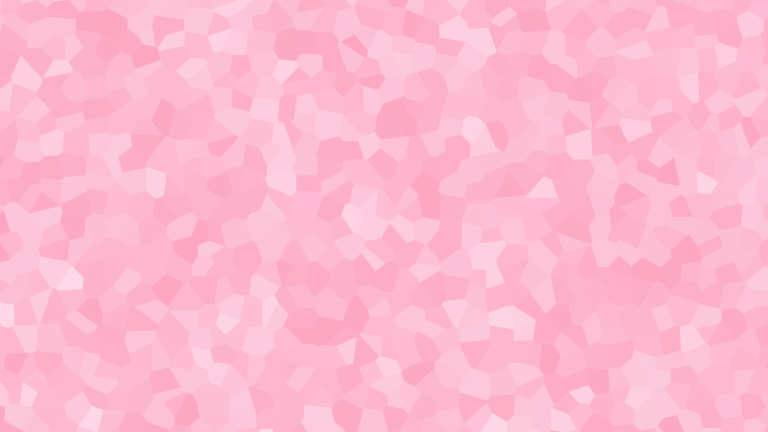
A Shadertoy shader for this background:

```glsl
// Pink mosaic of irregular flat crystal cells in closely related tones.

const float CELL_ROWS = 20.5;      // cells along the canvas height
const float JITTER = 1.0;          // 0 = square grid, 1 = fully scattered
const float TONE_SPREAD = 0.9;     // random variation from cell to cell
const float DRIFT = 0.08;          // slow variation across the canvas
const float TONE_SKEW = 1.5;       // above 1 makes the palest cells rarer
const float EDGE_WIDTH = 1.1;      // border softness, in pixel widths
const vec3 DEEP_PINK = vec3(0.992, 0.650, 0.760);
const vec3 PALE_PINK = vec3(0.992, 0.850, 0.908);

vec2 hash22(vec2 p) {
    vec3 q = fract(vec3(p.xyx) * vec3(0.1031, 0.1030, 0.0973));
    q += dot(q, q.yzx + 33.33);
    return fract((q.xx + q.yz) * q.zy);
}

// Layered sines, roughly -1.5 to 1.5.
float slowWaves(vec2 p) {
    return sin(0.61 * p.x + 1.3 * sin(0.43 * p.y))
         + 0.5 * sin(0.97 * p.y - 0.52 * p.x + 2.0);
}

vec3 cellColor(vec2 id) {
    vec2 h = hash22(id + 71.7);
    float tone = 0.5 + TONE_SPREAD * (0.5 * (h.x + h.y) - 0.5);
    tone = clamp(tone + DRIFT * slowWaves(id), 0.0, 1.0);
    return mix(DEEP_PINK, PALE_PINK, pow(tone, TONE_SKEW));
}

void mainImage(out vec4 fragColor, in vec2 fragCoord) {
    vec2 p = fragCoord / iResolution.y * CELL_ROWS;
    vec2 base = floor(p);

    // Find the two nearest cell seeds.
    float nearDist = 1e3, nextDist = 1e3;
    vec2 nearId = base, nextId = base;
    vec2 nearSeed = vec2(0.0), nextSeed = vec2(0.0);
    for (int y = -2; y <= 2; y++) {
        for (int x = -2; x <= 2; x++) {
            vec2 id = base + vec2(x, y);
            vec2 seed = id + 0.5 + JITTER * (hash22(id + 11.3) - 0.5) - p;
            float d = dot(seed, seed);
            if (d < nearDist) {
                nextDist = nearDist; nextId = nearId; nextSeed = nearSeed;
                nearDist = d; nearId = id; nearSeed = seed;
            } else if (d < nextDist) {
                nextDist = d; nextId = id; nextSeed = seed;
            }
        }
    }

    // Blend across the straight border between the two cells.
    float border = 0.5 * (nextDist - nearDist)
                 / max(length(nextSeed - nearSeed), 1e-4);
    float softness = EDGE_WIDTH * CELL_ROWS / iResolution.y;
    float blend = 0.5 - min(border / softness, 0.5);
    fragColor = vec4(mix(cellColor(nearId), cellColor(nextId), blend), 1.0);
}
```
